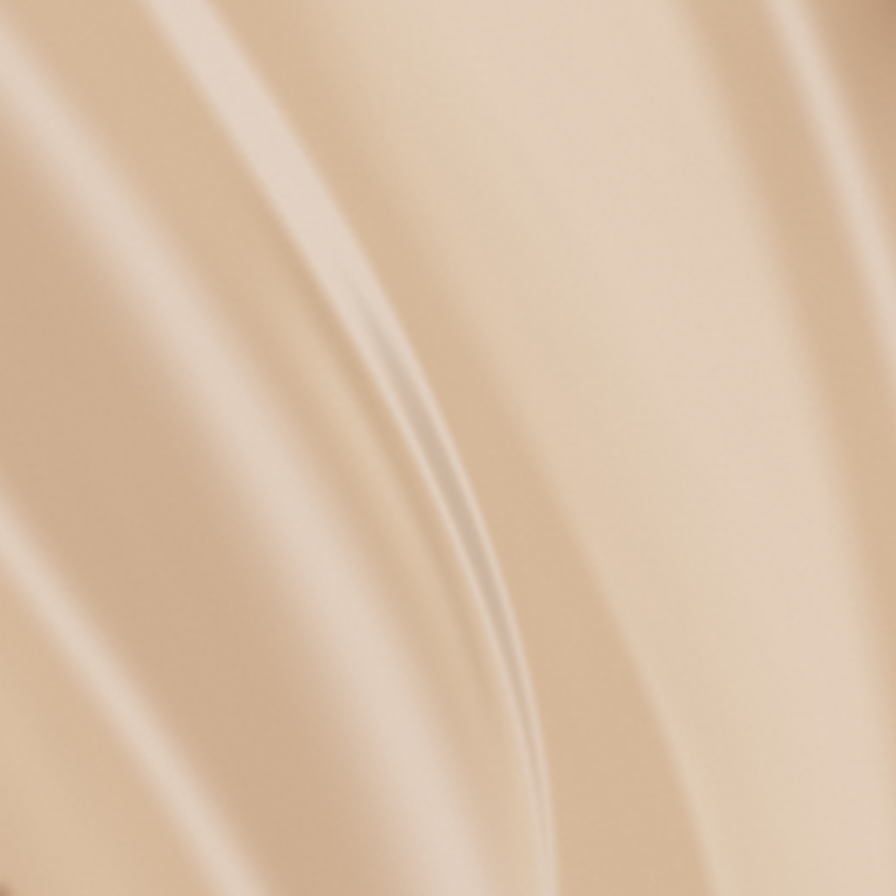
Reproduce this texture procedurally as a Shadertoy shader.

```glsl
// Soft beige folds of satin sweeping from upper left to lower right.
// Each fold is a cubic x(t) running down the canvas; smooth edges tint the
// panels, Gaussian ridges lay on sheen and shadow, gradient noise adds grain.

const vec3 TAN    = vec3(0.835, 0.717, 0.600);
const vec3 SHADE  = vec3(0.803, 0.678, 0.563);
const vec3 PANEL  = vec3(0.868, 0.779, 0.680);
const vec3 PALE   = vec3(0.882, 0.805, 0.725);
const vec3 SHEEN  = vec3(0.888, 0.822, 0.765);
const vec3 CREASE = vec3(0.785, 0.660, 0.540);
const vec3 UMBER  = vec3(0.690, 0.545, 0.420);

// Cubic through four x values at t = 0, 1/3, 2/3, 1
float foldX(vec4 k, float t) {
    float s = 3.0 * t, a = s - 1.0, b = s - 2.0, c = s - 3.0;
    return dot(k, vec4(-a * b * c / 6.0, s * b * c / 2.0,
                       -s * a * c / 2.0, s * a * b / 6.0));
}

// Gaussian band with separate left and right falloff
float ridge(float d, float left, float right) {
    float q = d / (d < 0.0 ? left : right);
    return exp(-q * q);
}

float edge(float d, float w) {
    return smoothstep(-w, w, d);
}

vec2 hashGradient(vec2 cell) {
    vec2 q = vec2(dot(cell, vec2(127.1, 311.7)), dot(cell, vec2(269.5, 183.3)));
    return 2.0 * fract(sin(q) * 43758.55) - 1.0;
}

float gradientNoise(vec2 p) {
    vec2 i = floor(p), f = fract(p);
    vec2 u = f * f * f * (f * (f * 6.0 - 15.0) + 10.0);
    vec2 o = vec2(1.0, 0.0);
    float low  = mix(dot(hashGradient(i), f),
                     dot(hashGradient(i + o.xy), f - o.xy), u.x);
    float high = mix(dot(hashGradient(i + o.yx), f - o.yx),
                     dot(hashGradient(i + o.xx), f - o.xx), u.x);
    return mix(low, high, u.y);
}

// Wide lit panel on the right, with a paler inner fold
vec3 addPanel(vec3 col, float x, float t) {
    float dLeft  = x - foldX(vec4(0.345, 0.508, 0.675, 0.795), t);
    float dRight = x - foldX(vec4(0.760, 0.880, 0.965, 1.025), t);
    float dInner = x - foldX(vec4(0.430, 0.640, 0.795, 0.895), t);
    float mask = edge(dLeft, mix(0.060, 0.016, smoothstep(0.0, 0.75, t)))
               * (1.0 - edge(dRight, 0.035));
    vec3 lit = mix(PANEL, PALE, edge(dInner, 0.090));
    lit = mix(lit, SHEEN, 0.30 * ridge(dLeft - 0.012, 0.012, 0.020)
                              * smoothstep(0.55, 0.85, t));
    return mix(col, lit, mask);
}

// Narrow sheet that splits into two strands and closes again below
vec3 addSplitFold(vec3 col, float x, float t) {
    float dL = x - foldX(vec4(0.176, 0.378, 0.534, 0.607), t);
    float dR = x - foldX(vec4(0.218, 0.423, 0.563, 0.616), t);
    float split = smoothstep(0.30, 0.52, t);
    float width = mix(0.021, 0.008, smoothstep(0.0, 0.60, t));
    float sheet = edge(dL, 0.012) * (1.0 - edge(dR, 0.012));
    float shadow = ridge(dL + 0.026, 0.016, 0.012)
                 * smoothstep(0.12, 0.35, t) * (1.0 - smoothstep(0.7, 0.95, t));
    col = mix(col, CREASE, 0.55 * shadow);
    vec3 inside = mix(SHEEN, vec3(0.800, 0.700, 0.606), split);
    col = mix(col, inside, sheet * mix(0.95, 0.75, split));
    float glow = mix(0.88, 0.62, smoothstep(0.35, 1.0, t));
    col = mix(col, SHEEN, glow * ridge(dL, width, width));
    col = mix(col, SHEEN, glow * ridge(dR, width, width * 0.9));
    float seam = ridge(x - foldX(vec4(0.197, 0.401, 0.549, 0.611), t), 0.008, 0.008);
    return mix(col, vec3(0.790, 0.718, 0.655), 0.45 * seam
               * smoothstep(0.25, 0.42, t) * (1.0 - smoothstep(0.6, 0.85, t)));
}

void mainImage(out vec4 fragColor, in vec2 fragCoord) {
    vec2 uv = fragCoord / iResolution.xy;
    float x = uv.x, t = 1.0 - uv.y;

    float dBroad = x - foldX(vec4(-0.045, 0.193, 0.382, 0.520), t);
    float dLow   = x - foldX(vec4(-0.300, -0.170, 0.052, 0.268), t);
    float dStrip = x - foldX(vec4(0.130, 0.316, 0.499, 0.600), t);
    float dRight = x - foldX(vec4(0.875, 0.992, 1.080, 1.146), t);

    // Shaded hollow between the two left folds
    float hollow = edge(dLow, 0.06) * (1.0 - edge(dBroad, 0.09));
    vec3 col = mix(TAN, SHADE, 0.9 * hollow);
    col = mix(col, PANEL, 0.45 * ridge(dLow + 0.15, 0.08, 0.06));

    col = addPanel(col, x, t);

    // Faint strip and its crease beside the split fold
    float stripFade = smoothstep(0.22, 0.45, t);
    col = mix(col, CREASE, 0.30 * stripFade * ridge(dStrip + 0.055, 0.025, 0.020));
    col = mix(col, PANEL, 0.85 * stripFade * ridge(dStrip, 0.028, 0.026));

    // Broad and slender highlights
    float spread = mix(0.85, 1.20, t);
    col = mix(col, SHEEN, 0.88 * ridge(dBroad, 0.062 * spread, 0.046 * spread));
    col = mix(col, SHEEN, 0.86 * ridge(dLow, 0.030, 0.035));
    col = addSplitFold(col, x, t);

    // Corner shadows, then the upper right highlight
    col = mix(col, UMBER, 0.75 * exp(-length((uv - 1.0) * vec2(1.4, 0.9)) * 9.0));
    col = mix(col, UMBER, 0.80 * exp(-dot(uv, uv) * 5000.0));
    col = mix(col, SHEEN, 0.85 * ridge(dRight, 0.026, 0.027));

    // Mottling along the folds and fine grain
    col += 0.006 * gradientNoise(vec2(dBroad * 24.0, t * 7.0));
    col += 0.010 * gradientNoise(uv * 130.0);
    fragColor = vec4(col, 1.0);
}
```
